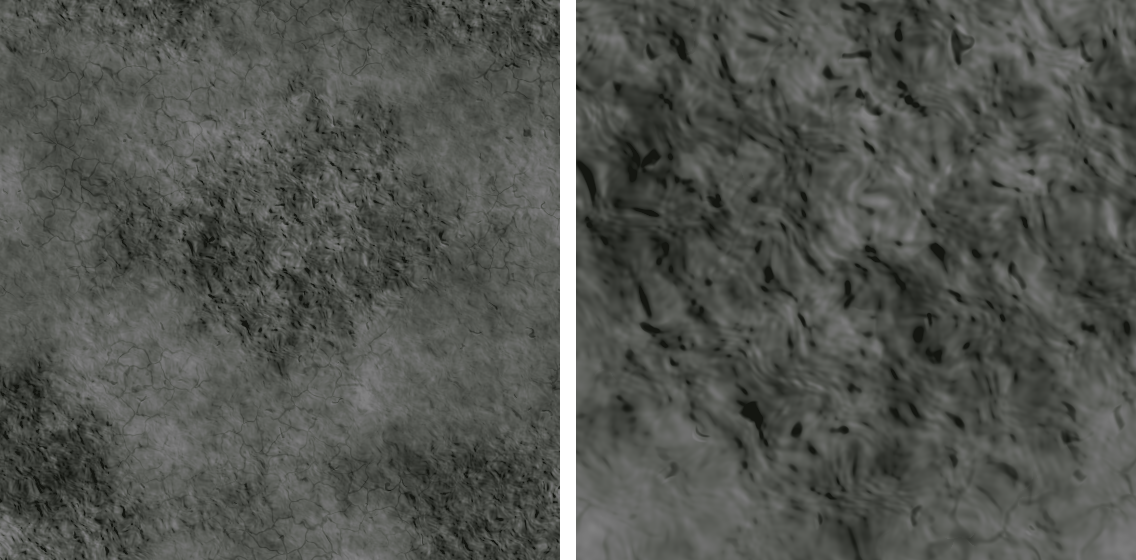
Left, the full canvas; right, a detail of the centre.
Reproduce this texture procedurally as a Shadertoy shader.

```glsl
float hash(vec2 p) {
    vec3 q = fract(p.xyx * 0.1031);
    q += dot(q, q.yzx + 33.33);
    return fract((q.x + q.y) * q.z);
}

vec2 hash2(vec2 p) {
    return vec2(hash(p), hash(p + 71.7));
}

float noise(vec2 p) {
    vec2 i = floor(p), f = fract(p);
    f = f * f * (3.0 - 2.0 * f);
    return mix(mix(hash(i), hash(i + vec2(1, 0)), f.x),
               mix(hash(i + vec2(0, 1)), hash(i + vec2(1, 1)), f.x), f.y);
}

float fbm(vec2 p, int octaves) {
    float sum = 0.0, amp = 0.5, total = 0.0;
    for (int i = 0; i < octaves; i++) {
        sum += amp * noise(p);
        total += amp;
        p = mat2(0.96, 0.28, -0.28, 0.96) * p * 2.03 + 17.3;
        amp *= 0.55;
    }
    return sum / total;
}

// Distance to the border between Voronoi cells
float crackDistance(vec2 p) {
    vec2 cell = floor(p), nearest = vec2(9), second = vec2(9);
    for (int y = -1; y <= 1; y++)
    for (int x = -1; x <= 1; x++) {
        vec2 c = cell + vec2(x, y);
        vec2 r = c + hash2(c) - p;
        if (dot(r, r) < dot(nearest, nearest)) {
            second = nearest;
            nearest = r;
        } else if (dot(r, r) < dot(second, second)) {
            second = r;
        }
    }
    return dot(0.5 * (nearest + second), normalize(second - nearest));
}

// Worn patches on a staggered lattice, with ragged outlines
float wornPatch(vec2 p) {
    vec2 q = p - vec2(0.52, 0.58);
    vec2 a = q - round(q), b = q - 0.5 - round(q - 0.5);
    vec2 radii = vec2(0.33, 0.185);
    float d = min(length(a / radii), length(b / radii));
    d += (fbm(p * 6.0 + 3.1, 6) - 0.5) * 1.9;
    return 1.0 - smoothstep(0.6, 1.4, d);
}

// Sparse short gouges, mostly falling to the right
float gouges(vec2 p) {
    p = p * 32.0 + 0.5 * vec2(noise(p * 95.0), noise(p * 95.0 + 40.0));
    vec2 cell = floor(p);
    vec2 f = fract(p) - 0.5 - (hash2(cell) - 0.5) * 0.4;
    float angle = -0.8 + (hash(cell + 9.2) - 0.5) * 1.4;
    vec2 dir = vec2(cos(angle), sin(angle));
    float along = max(abs(dot(f, dir)) - 0.2 * hash(cell + 5.5), 0.0);
    float d = length(vec2(along, dot(f, vec2(-dir.y, dir.x))));
    return step(0.88, hash(cell + 3.7)) * (1.0 - smoothstep(0.01, 0.11, d));
}

void mainImage(out vec4 fragColor, in vec2 fragCoord) {
    vec2 p = fragCoord / iResolution.y;
    float worn = wornPatch(p);

    // Broad stains, vertical runs and mottling
    float tone = mix(0.376, 0.248, worn);
    tone += (fbm(p * 6.0 + 8.0, 4) - 0.5) * 0.25;
    tone += (noise(p * vec2(15.0, 3.5) + 5.0) - 0.5) * 0.06;
    tone += (fbm(p * 34.0, 4) - 0.5) * 0.16;

    // Grit, stronger where the plaster is worn
    tone += (fbm(p * 115.0 + 27.0, 2) - 0.5) * mix(0.07, 0.13, worn);

    // Pale flakes left inside the worn patches
    float flakes = smoothstep(0.5, 0.62, fbm(p * 32.0 + 50.0, 4));
    tone += flakes * worn * 0.07;

    // Diagonal relief lit from the upper right, with black pits
    vec2 s = vec2(p.x - p.y, p.x + p.y) * 0.7071;
    s += 0.014 * vec2(noise(p * 42.0), noise(p * 42.0 + 20.0));
    vec2 grain = vec2(58.0, 74.0);
    float slope = fbm(s * grain, 3) - fbm((s + vec2(0.001, 0.0035)) * grain, 3);
    tone += slope * mix(0.16, 0.46, worn);
    tone -= smoothstep(0.1, 0.26, -slope) * mix(0.03, 0.14, worn);

    // Fine slanted scratches
    float scratches = noise(s * vec2(80.0, 190.0) + 13.0) - 0.5;
    tone += scratches * mix(0.02, 0.06, worn);

    // Hairline cracks in the smooth plaster
    vec2 warp = vec2(fbm(p * 30.0, 3), fbm(p * 30.0 + 60.0, 3)) - 0.5;
    float crack = 1.0 - smoothstep(0.0, 0.08, crackDistance(p * 23.0 + warp * 0.9));
    crack *= smoothstep(0.42, 0.65, fbm(p * 9.0 + 31.0, 4));
    tone -= crack * mix(0.08, 0.03, worn);

    // Gouges with a pale lower rim
    float gouge = gouges(p);
    float rim = max(gouges(p + vec2(0.002, 0.003)) - gouge, 0.0);
    tone += (rim * 0.07 - gouge * 0.17) * mix(0.55, 1.0, worn);

    // Dark tones lean olive, pale ones are neutral
    tone = clamp(tone, 0.08, 0.5);
    vec3 olive = vec3(-0.003, 0.007, -0.013);
    vec3 color = tone + olive * (1.0 - smoothstep(0.36, 0.46, tone));
    fragColor = vec4(color, 1.0);
}
```
